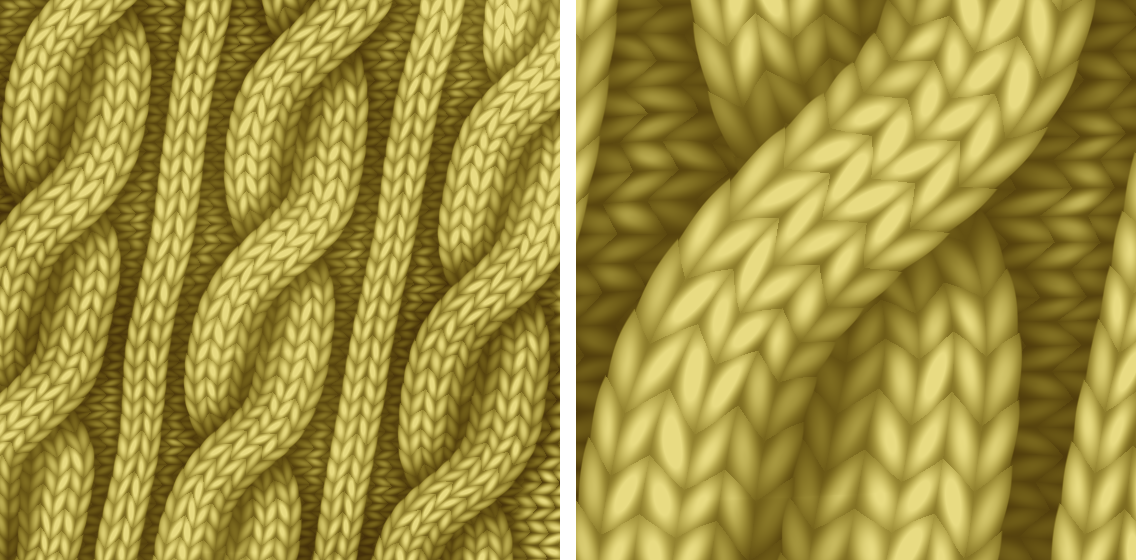
Left: the whole. Right: its middle third, enlarged.
This texture is drawn by a Shadertoy shader. Its source:

```glsl
// Cable-knit wool: slanted two-strand cables alternating with narrow knit ribs
// on a purl ground. Each strand is a bent sine curve; its nearest curve point gives
// across/along coordinates that carry the V-shaped knit stitches.

#define PITCH 0.385        // spacing of the cable columns
#define PERIOD 0.362       // height between two crossings
#define SWING 0.063        // sideways travel of a strand
#define STRAND 0.066       // half width of a strand
#define RIB 0.042          // half width of a rib
#define STITCH 0.036       // length of one stitch
#define COLUMN_DROP 0.078  // crossings sit lower in each column to the right
#define RELIEF 0.66        // contrast of the single stitches
#define HOLLOW 0.42        // darkness inside the cable loops
#define DARK vec3(0.27, 0.19, 0.04)
#define LIGHT vec3(0.91, 0.86, 0.51)

const float PI = 3.14159265;

float hash(vec2 p) {
    vec3 q = fract(vec3(p.xyx) * 0.1031);
    q += dot(q, q.yzx + 33.33);
    return fract((q.x + q.y) * q.z);
}

float noise(vec2 p) {
    vec2 i = floor(p), f = fract(p);
    f = f * f * (3.0 - 2.0 * f);
    return mix(mix(hash(i), hash(i + vec2(1, 0)), f.x),
               mix(hash(i + vec2(0, 1)), hash(i + vec2(1, 1)), f.x), f.y);
}

// Brightness of a knit fabric; p.x counts half stitches, p.y counts rows.
float knit(vec2 p) {
    p += 0.3 * (vec2(noise(p * 0.6), noise(p * 0.6 + 31.0)) - 0.5);
    float side = mod(floor(p.x), 2.0) * 2.0 - 1.0;
    float across = fract(p.x) - 0.5;
    p.y -= side * across * 0.5;
    vec2 id = floor(p);
    float along = fract(p.y) - 0.5;
    across -= side * along * 0.22;
    float loop = smoothstep(1.3, 0.1, length(vec2(across / 0.56, along / 0.62)));
    float fibre = noise(vec2(p.x * 3.0 - side * along, p.y * 2.0)) - 0.5;
    return loop * (0.85 + 0.3 * hash(id + 57.0)) + 0.14 * fibre + 0.08 * along;
}

// Axis of a column; whole numbers are cables, halves are ribs.
float axisSlope(float column) { return 0.17 + 0.03 * column; }
float axisX(float column, float y) {
    return 0.405 + PITCH * column + axisSlope(column) * y;
}

float crossingPhase(float column, float y) {
    return (y - 0.557 + COLUMN_DROP * column) / PERIOD;
}

// Strand coordinates: x across (-1..1 inside), y along the curve.
vec2 strandCoord(vec2 p, float column, float side) {
    float foot = p.y;
    float offset = 0.0, slope = 0.0, phase = 0.0;
    for (int i = 0; i < 4; i++) {
        phase = crossingPhase(column, foot);
        float bend = PI * phase + 0.34 * sin(2.0 * PI * phase);
        offset = p.x - axisX(column, foot) - side * SWING * sin(bend);
        slope = axisSlope(column) + side * SWING * cos(bend)
              * PI * (1.0 + 0.68 * cos(2.0 * PI * phase)) / PERIOD;
        if (i < 3) foot += 0.7 * (offset * slope + p.y - foot) / (1.0 + slope * slope);
    }
    float dist = (offset - slope * (p.y - foot)) / sqrt(1.0 + slope * slope);
    float arc = 1.2 * foot + 0.2 * PERIOD / (2.0 * PI) * sin(2.0 * PI * phase);
    float width = STRAND * (0.95 - 0.06 * cos(2.0 * PI * phase));
    return vec2(dist / width, arc / STITCH);
}

// Rounded tube covered with stitches; x is the tone, y the coverage.
vec2 tube(vec2 s, float halfStitches, float soft) {
    float stitches = knit(vec2((s.x + 1.0) * 0.5 * halfStitches, s.y));
    float dome = sqrt(max(0.0, 1.0 - s.x * s.x));
    float tone = (0.42 + RELIEF * stitches) * mix(0.42, 1.04, dome) - 0.05 * s.x;
    float edge = abs(s.x) + 0.08 * (1.0 - stitches);
    return vec2(tone, 1.0 - smoothstep(1.0 - soft, 1.0 + soft, edge));
}

void mainImage(out vec4 fragColor, in vec2 fragCoord) {
    vec2 uv = fragCoord / iResolution.y;
    float pixel = 1.0 / iResolution.y;

    // Uneven hand-made drift of the fabric
    vec2 p = uv + 0.02 * (vec2(noise(uv * 5.0), noise(uv * 5.0 + 40.0)) - 0.5);
    float place = (p.x - axisX(0.0, p.y)) / (PITCH + 0.03 * p.y);
    float column = floor(place + 0.5);
    float ribColumn = floor(place) + 0.5;

    // The strand rising to the right lies on top at each crossing
    float lift = cos(PI * crossingPhase(column, p.y));
    float frontSide = lift < 0.0 ? -1.0 : 1.0;
    vec2 front = strandCoord(p, column, frontSide);
    vec2 back = strandCoord(p, column, -frontSide);
    vec2 rib = vec2((p.x - axisX(ribColumn, p.y)) / RIB, p.y / STITCH);

    // Purl ground, turning into a coarse bright one past the last cable
    float coarse = smoothstep(1.25, 1.35, place);
    float groundX = p.x - axisSlope(column) * p.y;
    float purl = knit(vec2(p.y / 0.0165, groundX / 0.029));
    float moss = knit(vec2(p.y / 0.024, groundX / 0.032));
    float tone = mix(0.14 + 0.5 * purl, 0.15 + 0.75 * moss, coarse);
    float nearCable = min(abs(front.x), abs(back.x));
    tone *= mix(0.3, 1.0, smoothstep(0.9, 1.7, nearCable));

    // Ribs between neighbouring cables, with a groove along the middle
    if (ribColumn < 1.0) {
        tone *= mix(0.35, 1.0, smoothstep(0.9, 1.6, abs(rib.x)));
        vec2 ribTube = tube(rib, 4.0, 1.5 * pixel / RIB);
        ribTube.x *= 1.0 - 0.25 * smoothstep(0.3, 0.0, abs(rib.x + 0.05));
        tone = mix(tone, ribTube.x, ribTube.y);
    }

    // Lower strand, shaded beside the upper one, then the upper strand
    vec2 lower = tube(back, 6.0, 1.5 * pixel / STRAND);
    float shade = 1.0 - smoothstep(0.9, 2.1, abs(front.x));
    lower.x *= 1.0 - 0.75 * shade * sqrt(abs(lift));
    vec2 upper = tube(front, 6.0, 1.5 * pixel / STRAND);
    float inner = (p.x - axisX(column, p.y)) / 0.042;
    float hollow = 1.0 - HOLLOW * exp(-inner * inner) * (1.0 - lift * lift);
    tone = mix(tone, lower.x * hollow, lower.y);
    tone = mix(tone, upper.x * hollow, upper.y);

    // Soft light from the upper right and the wool colour ramp
    tone += 0.2 * smoothstep(0.5, 0.0, distance(uv, vec2(1.0)));
    tone += 0.16 * (noise(uv * 5.0 + 9.0) - 0.5);
    tone = clamp(tone, 0.0, 1.0);
    fragColor = vec4(mix(DARK, LIGHT, pow(vec3(tone), vec3(1.0, 1.0, 1.6))), 1.0);
}
```
